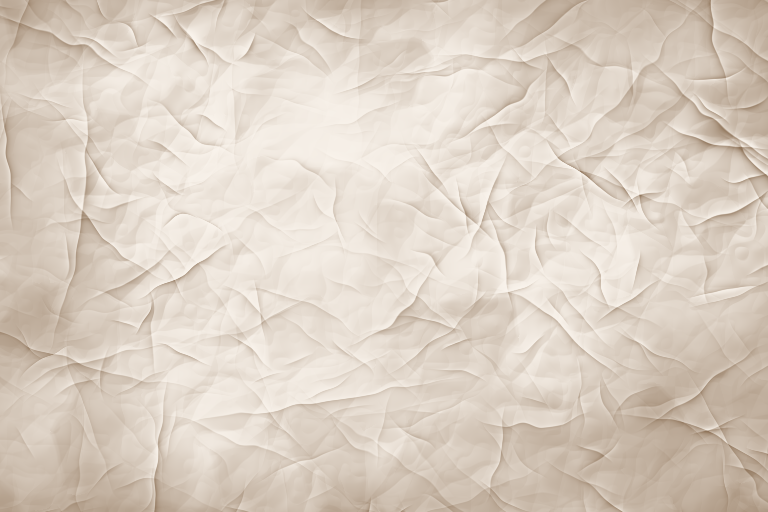
Give the GLSL for this texture, as a WebGL 1 fragment shader.

```glsl
precision highp float;
// Crumpled cream paper: faint tilted facets and fine relief lit from the upper
// left, overlaid with many crisp tapered folds that have a lit and a shaded
// side, then toned from pale cream to tan with unevenly aged borders.
uniform vec2 u_resolution;

const vec3 TAN = vec3(0.69, 0.61, 0.53);
const vec3 CREAM = vec3(0.945, 0.915, 0.88);
const vec2 LIGHT = vec2(-0.45, 0.893);
const float BASE_TONE = 0.96;
const float BORDER_SHADE = 0.72;
const float CONTRAST = 1.35;
const float RELIEF = 0.065;
const float SLOPE_STEP = 0.0015;
const float EDGE_SOFTNESS = 0.0016;
const float FOLD_CORE = 0.005;
const vec3 FOLD_ANGLES = vec3(-0.62, 0.42, 1.5); // falling, rising, upright
const float ANGLE_SPREAD = 0.75;

vec2 hash2(vec2 p) {
  vec3 q = fract(p.xyx * vec3(0.1031, 0.1030, 0.0973));
  q += dot(q, q.yzx + 33.33);
  return fract((q.xx + q.yz) * q.zy);
}

float noise(vec2 p) {
  vec2 i = floor(p), f = fract(p);
  f = f * f * (3.0 - 2.0 * f);
  float low = mix(hash2(i).x, hash2(i + vec2(1.0, 0.0)).x, f.x);
  float high = mix(hash2(i + vec2(0.0, 1.0)).x, hash2(i + 1.0).x, f.x);
  return mix(low, high, f.y) * 2.0 - 1.0;
}

float fbm(vec2 p) {
  float sum = 0.0, gain = 0.5;
  for (int i = 0; i < 4; i++) {
    sum += gain * noise(p);
    p = mat2(1.6, 1.2, -1.2, 1.6) * p + 7.3;
    gain *= 0.5;
  }
  return sum;
}

// Bends straight features into slightly jagged ones.
vec2 warp(vec2 p) {
  vec2 broad = vec2(noise(p * 6.0 + 3.1), noise(p * 6.0 + 41.7));
  vec2 fine = vec2(noise(p * 27.0 + 9.2), noise(p * 27.0 + 63.4));
  return p + 0.016 * broad + 0.0065 * fine;
}

// Facets as (tone of a tilted plane, height rising from the facet edges).
vec2 facets(vec2 p) {
  vec2 cell = floor(p);
  vec2 nearest = vec2(9.0, 0.0), second = nearest;
  for (int j = -1; j <= 1; j++) {
    for (int i = -1; i <= 1; i++) {
      vec2 c = cell + vec2(float(i), float(j));
      vec2 d = p - c - hash2(c), tilt = hash2(c + 71.0) - 0.5;
      vec2 plane = vec2(length(d), tilt.x + 1.6 * dot(d, tilt.yx));
      if (plane.x < nearest.x) {
        second = nearest;
        nearest = plane;
      } else if (plane.x < second.x) second = plane;
    }
  }
  float gap = second.x - nearest.x;
  float blend = 0.5 + 0.5 * smoothstep(0.0, 0.08, gap);
  return vec2(mix(second.y, nearest.y, blend), gap);
}

float relief(vec2 p) {
  float h = facets(mat2(0.8, 0.6, -0.6, 0.8) * p * vec2(12.0, 9.0) + 31.0).y / 18.0;
  return h + abs(noise(p * 17.0 + 15.0)) / 38.0 + abs(noise(p.yx * 41.0)) / 90.0;
}

// One tapered, curved fold per grid cell; positive is lit, negative shaded.
float folds(vec2 p, float freq, float seed) {
  vec2 f = p * freq + seed, cell = floor(f);
  float tone = 0.0, soft = EDGE_SOFTNESS * freq, core = FOLD_CORE * freq;
  for (int j = -1; j <= 1; j++) {
    for (int i = -1; i <= 1; i++) {
      vec2 c = cell + vec2(float(i), float(j));
      vec2 shape = hash2(c + 57.0), kind = hash2(c + 113.0), turn = hash2(c + 211.0);
      vec2 d = f - c - hash2(c);
      float angle = turn.x < 0.42 ? FOLD_ANGLES.x : turn.x < 0.78 ? FOLD_ANGLES.y : FOLD_ANGLES.z;
      angle += (turn.y - 0.5) * ANGLE_SPREAD;
      vec2 dir = vec2(cos(angle), sin(angle)), across = vec2(-dir.y, dir.x);
      float s = dot(d, dir) / mix(0.4, 0.95, shape.y);
      float taper = max(0.0, 1.0 - s * s);
      float a = dot(d, across) + (shape.x - 0.5) * 0.3 * s * s;
      a *= dot(across, LIGHT) * (kind.y - 0.25) < 0.0 ? -1.0 : 1.0;
      float crisp = exp(-abs(a) / (core * (0.35 + 0.65 * taper)));
      float halo = exp(-abs(a) / (0.02 + 0.07 * taper));
      float side = smoothstep(-soft, soft, a);
      float strength = taper * mix(0.12, 1.0, kind.x * kind.x);
      tone += strength * mix(-crisp - 0.4 * halo, 0.7 * crisp + 0.3 * halo, side);
    }
  }
  return tone;
}

void main() {
  vec2 p = gl_FragCoord.xy / u_resolution.y, bent = warp(p);
  vec2 centred = 2.0 * gl_FragCoord.xy / u_resolution - 1.0;

  // Broad ageing: darker borders with a cloudy outline.
  float border = smoothstep(0.45, 1.5, length(centred) + 0.5 * fbm(p * 2.2 + 20.0));
  float tone = BASE_TONE - BORDER_SHADE * border + 0.2 * fbm(p * vec2(3.0, 5.0) + 4.0);

  // Flat facets, then directional light on relief in crumpled patches.
  float crumple = mix(0.55, 1.25, smoothstep(-0.4, 0.4, fbm(p * 3.0 + 8.0)));
  tone += 0.13 * facets(bent * vec2(2.6, 3.6) + 11.0).x + 0.12 * facets(bent * 7.0 + 3.0).x;
  vec2 offset = LIGHT * SLOPE_STEP;
  tone += RELIEF * crumple * (relief(bent - offset) - relief(bent + offset)) / (2.0 * SLOPE_STEP);

  // Folds from long and heavy to short and faint.
  tone += 0.36 * folds(bent, 2.6, 3.0) + 0.5 * folds(bent, 4.7, 17.0);
  tone += crumple * (0.5 * folds(bent, 7.5, 29.0) + 0.42 * folds(bent, 13.0, 47.0));

  // Raise contrast, then compress highlights so that lit paper stays cream.
  tone = 0.77 + CONTRAST * (tone - 0.77);
  tone = tone > 0.9 ? 0.9 + 0.24 * (1.0 - exp((0.9 - tone) / 0.24)) : tone;
  gl_FragColor = vec4(mix(TAN, CREAM, max(tone, -0.5)), 1.0);
}
```
